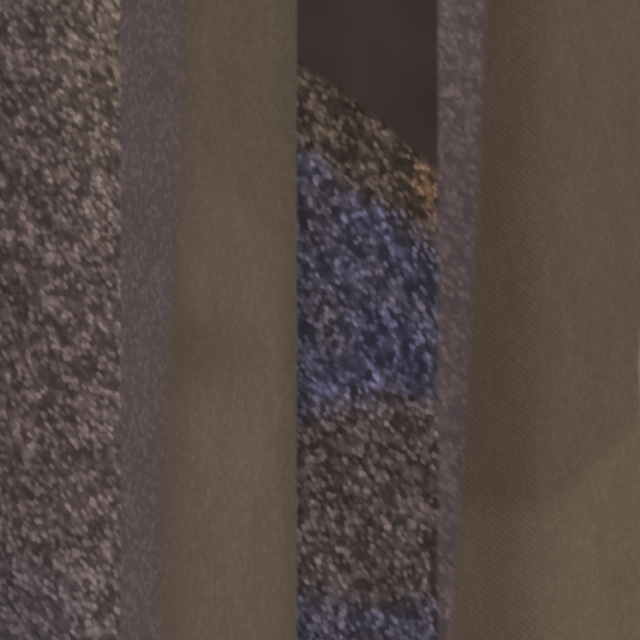
Reproduce this texture procedurally as a three.js fragment shader.

```glsl
varying vec2 vUv;

vec3 hash3(vec2 p) {
  vec3 q = fract(p.xyx * vec3(0.1031, 0.1030, 0.0973));
  q += dot(q, q.yxz + 33.33);
  return fract((q.xxy + q.yzz) * q.zyx);
}

// Cellular flecks: each cell scatters one soft grain of random brightness
float flecks(vec2 p) {
  vec2 cell = floor(p);
  float light = 0.0, total = 0.08;
  for (int j = -1; j <= 1; j++) {
    for (int i = -1; i <= 1; i++) {
      vec2 id = cell + vec2(float(i), float(j));
      vec3 h = hash3(id + 50.0);
      vec2 d = p - id - h.xy;
      float w = exp(-5.0 * dot(d, d));
      light += w * h.z * h.z;
      total += w;
    }
  }
  return light / total;
}

// Layered sines for slow uneven shading
float drift(vec2 p) {
  return (sin(p.x * 3.1 + 1.7 * sin(p.y * 2.3)) + sin(p.y * 4.3 + 1.3 * sin(p.x * 3.7 + 1.0))
    + sin((p.x + p.y) * 6.1 + sin(p.x * 5.0 - p.y * 4.0))) / 3.0;
}

// Soft step of about the given width, centred on zero
float edge(float d, float width) {
  return smoothstep(-0.5 * width, 0.5 * width, d);
}

float spot(vec2 p, vec2 centre, vec2 radius) {
  vec2 d = (p - centre) / radius;
  return exp(-dot(d, d));
}

// Slanted coarse grain shared by the speckled panels
float grain(vec2 uv) {
  vec2 p = vec2(uv.x + 0.35 * uv.y, uv.y * 0.78);
  return 0.65 * flecks(p * 150.0) + 0.35 * flecks(p * 75.0 + 17.0);
}

vec3 leftCloth(vec2 uv) {
  vec3 c = mix(vec3(0.385, 0.325, 0.285), vec3(0.355, 0.305, 0.265), smoothstep(0.35, 0.9, uv.y));
  c *= 1.0 - 0.10 * (1.0 - smoothstep(0.25, 0.33, uv.x));
  // Broad diagonal folds
  float fold = edge(0.72 - uv.y - 1.2 * (uv.x - 0.35), 0.03) * edge(uv.y - 0.46, 0.12);
  c *= 1.0 + 0.035 * fold * edge(uv.x - 0.30, 0.06);
  c *= 1.0 - 0.10 * spot(uv, vec2(0.31, 0.455), vec2(0.07, 0.06));
  c *= 1.0 + 0.04 * spot(uv, vec2(0.37, 0.28), vec2(0.06, 0.12));
  // Olive hem
  return mix(c, vec3(0.325, 0.292, 0.245), 0.8 * smoothstep(0.425, 0.46, uv.x));
}

vec3 rightCloth(vec2 uv) {
  vec3 c = mix(vec3(0.300, 0.252, 0.217), vec3(0.365, 0.310, 0.260), smoothstep(0.76, 0.90, uv.x));
  float hem = 0.205 + 2.6 * pow(max(uv.x - 0.83, 0.0), 1.6);
  c *= 1.0 + 0.10 * edge(hem - uv.y, 0.05);
  c *= 1.0 - 0.05 * spot(uv, vec2(0.97, 0.10), vec2(0.03, 0.03));
  float twill = sin(6.2832 * (uv.x * 75.0 + uv.y * 100.0));
  c *= 1.0 + 0.028 * twill * (1.0 - 0.7 * smoothstep(0.80, 0.92, uv.x));
  return c + 0.18 * spot(uv, vec2(1.003, 0.43), vec2(0.005, 0.05));
}

vec3 middlePanel(vec2 uv, float speck) {
  float x = (uv.x - 0.464) / 0.22;
  float ragged = 0.05 * (speck - 0.35) + 0.018 * drift(uv * 9.0);
  // Blue areas between warm bands
  float blue = edge(0.775 - 0.15 * x - uv.y + ragged, 0.07) * edge(uv.y - 0.345 - 0.05 * x + ragged, 0.08);
  blue = max(blue, edge(0.075 - 0.025 * x - uv.y + ragged, 0.06));
  blue *= 0.72 + 0.28 * drift(uv * 7.0 + 2.0) + 0.4 * spot(uv, vec2(0.60, 0.44), vec2(0.08, 0.08));
  vec3 tint = mix(vec3(0.315, 0.272, 0.262), vec3(0.282, 0.272, 0.345), clamp(blue, 0.0, 1.0));
  float warm = edge(uv.y - 0.785 + 0.15 * x, 0.08);
  tint = mix(tint, vec3(0.305, 0.260, 0.230), warm);
  tint += vec3(0.07, 0.035, 0.0) * spot(uv, vec2(0.668, 0.71), vec2(0.025, 0.05));
  vec3 c = tint * (0.56 + 1.32 * speck);
  c *= 0.88 + 0.12 * smoothstep(0.0, 0.12, x);
  // Smooth shadow above the slanted border
  vec3 shadow = vec3(0.222, 0.188, 0.174) * (1.0 + 0.05 * drift(uv * 8.0));
  shadow += 0.018 * spot(uv, vec2(0.56, 0.94), vec2(0.06, 0.10));
  float border = 0.902 - 0.13 * x - 0.04 * x * x;
  return mix(c, shadow, edge(uv.y - border + 0.02 * (speck - 0.35), 0.014));
}

void main() {
  vec2 uv = vUv;
  float speck = grain(uv);
  float fine = flecks(uv * vec2(210.0, 130.0) + 9.0) - 0.33;
  float weave = sin(uv.x * 780.0 + 2.0 * sin(uv.y * 90.0)) * sin(uv.y * 610.0);
  float thread = 1.0 + 0.09 * fine + 0.012 * weave + 0.02 * drift(uv * vec2(22.0, 5.0));

  // Left speckled panel
  vec3 pile = mix(vec3(0.360, 0.310, 0.305), vec3(0.385, 0.335, 0.305), smoothstep(0.4, 1.0, uv.y) * smoothstep(0.0, 0.18, uv.x));
  pile = mix(pile, vec3(0.345, 0.310, 0.335), 0.7 * spot(uv, vec2(0.02, 0.03), vec2(0.12, 0.10)));
  pile *= (0.63 + 1.1 * speck) * (0.93 + 0.10 * smoothstep(0.0, 0.15, uv.x) + 0.04 * drift(uv * 9.0));

  // Mauve strips beside the panels
  vec3 mauve = vec3(0.342, 0.297, 0.298) * (1.0 + 0.22 * fine + 0.025 * drift(uv * 8.0));
  vec3 mauveRight = vec3(0.335, 0.288, 0.292) * (0.84 + 0.48 * speck);
  mauveRight *= 1.0 + 0.08 * smoothstep(0.6, 1.0, uv.y);

  float leftEnd = 0.247 + 0.036 * smoothstep(0.05, 0.95, uv.y);
  float rightEnd = 0.705 + 0.068 * uv.y - 0.015 * uv.y * uv.y;
  vec3 col = mix(pile, mauve, edge(uv.x - 0.189, 0.008));
  col = mix(col, leftCloth(uv) * thread, edge(uv.x - leftEnd, 0.035));
  col = mix(col, middlePanel(uv, speck), edge(uv.x - 0.464, 0.008));
  col = mix(col, mauveRight, edge(uv.x - 0.684, 0.010));
  col = mix(col, rightCloth(uv) * thread, edge(uv.x - rightEnd, 0.018));
  gl_FragColor = vec4(col, 1.0);
}
```
